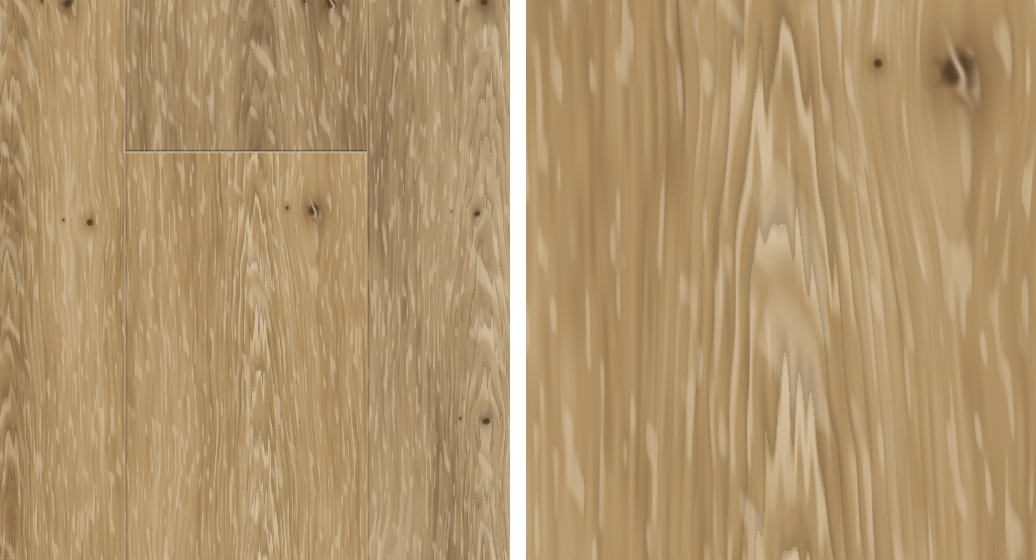
Left: the whole. Right: its middle third, enlarged.
Write a WebGL 1 fragment shader that draws this texture.

```glsl
precision highp float;
// Wide limed-oak planks with arched grain, pale pores, knots and fine joints.
uniform vec2 u_resolution;

// Plank layout, in units of canvas height
const float PLANK_WIDTH = 0.432;
const float PLANK_LENGTH = 1.9;
const vec2 JOINT_ORIGIN = vec2(0.224, 0.729);

const vec3 DARK_OAK = vec3(0.53, 0.405, 0.265);
const vec3 GOLD_OAK = vec3(0.69, 0.57, 0.395);
const vec3 PALE_OAK = vec3(0.79, 0.69, 0.545);
const vec3 LIME = vec3(0.85, 0.77, 0.65);
const vec3 KNOT_BROWN = vec3(0.29, 0.20, 0.12);
const vec3 BEVEL = vec3(0.78, 0.71, 0.60);

float hash(vec2 p) {
  vec3 q = fract(p.xyx * 0.1031);
  q += dot(q, q.yzx + 33.33);
  return fract((q.x + q.y) * q.z);
}

float noise(vec2 p) {
  vec2 cell = floor(p), f = fract(p);
  f = f * f * (3.0 - 2.0 * f);
  float low = mix(hash(cell), hash(cell + vec2(1.0, 0.0)), f.x);
  float high = mix(hash(cell + vec2(0.0, 1.0)), hash(cell + 1.0), f.x);
  return mix(low, high, f.y);
}

float fbm(vec2 p) {
  float sum = 0.0, gain = 0.533;
  for (int i = 0; i < 4; i++) {
    sum += gain * noise(p);
    p = p * 2.03 + 17.3;
    gain *= 0.5;
  }
  return sum;
}

float gauss(vec2 d) { return exp(-dot(d, d)); }

// Knots of one plank: x = sideways push on the grain, y = halo, z = core, w = filled crack
vec4 knots(vec2 p, vec2 plank, float left) {
  vec4 total = vec4(0.0);
  float odd = mod(plank.x, 2.0);
  float rightSide = step(0.5, plank.x);
  for (int i = 0; i < 6; i++) {
    float row = floor(float(i) * 0.5);
    float satellite = mod(float(i), 2.0);
    vec2 key = plank * 7.0 + vec2(row, row * 3.0 + 40.0);
    vec2 jitter = vec2(hash(key), hash(key + 5.0)) - 0.5;
    vec2 center = vec2(left + PLANK_WIDTH * (0.8 - 0.34 * rightSide), 0.24 + 0.37 * row);
    center += jitter * vec2(0.05, 0.04) - satellite * vec2(0.047, -0.004);
    float size = mix(0.018, 0.009 + 0.006 * hash(key + 9.0), odd);
    size *= 1.0 - 0.72 * satellite;
    float present = row < 0.5 ? rightSide : 1.0;
    vec2 d = p - center;
    float rough = 0.65 + 0.7 * noise(p * 130.0);
    total.x -= present * d.x * 0.65 * gauss(d / (size * vec2(2.6, 4.5)));
    total.y += present * gauss(d / (size * vec2(1.4, 1.9)));
    total.z += present * (1.0 - smoothstep(0.25, 0.75, length(d) / size * rough));
    float bend = d.x + 0.3 * d.y + (noise(p * 90.0) - 0.5) * 0.008;
    total.w += present * (1.0 - odd) * (1.0 - satellite) * gauss(vec2(bend / 0.0022, d.y / size));
  }
  return total;
}

// Wood of one plank; rings of a slightly tilted trunk make the pointed arches
vec3 wood(vec2 p, vec2 plank, float left) {
  float odd = mod(plank.x, 2.0);
  float upper = mod(plank.y + 1.0, 2.0) * (1.0 - odd);
  vec2 seed = vec2(hash(plank + 3.0), hash(plank + 8.0)) * 60.0;
  vec4 knot = knots(p, plank, left);

  float dx = p.x - left - PLANK_WIDTH * (0.55 - 0.06 * odd) + knot.x;
  dx += (fbm(vec2(p.x * 4.0, p.y * 1.7) + seed) - 0.5) * 0.055;
  dx += (noise(vec2(p.x * 28.0, p.y * 9.0) + seed) - 0.5) * 0.005;
  float rise = 0.06 * (p.y + 0.25);
  float ring = length(vec2(dx, rise));
  float along = p.y + dx * 1.3;

  // Broad bands, streaks and fibres
  float band = fbm(vec2(dx * 10.0, p.y * 1.1) + seed) - 0.5;
  float streak = noise(vec2(ring * 125.0, along * 3.5) + seed) - 0.5;
  float fibre = noise(vec2(ring * 310.0, along * 19.0) + seed) - 0.5;
  float heart = gauss(vec2(dx / 0.062, 0.0));
  float tone = 0.56 + 0.85 * band + 0.22 * streak + 0.28 * fibre;
  tone += 0.05 * odd - 0.10 * upper - (0.12 + 0.12 * upper) * heart - 0.45 * knot.y;
  vec3 color = mix(DARK_OAK, GOLD_OAK, smoothstep(0.0, 0.55, tone));
  color = mix(color, PALE_OAK, smoothstep(0.45, 1.0, tone));
  float greyness = 0.3 * step(0.5, plank.x) + 0.25 * upper;
  color = mix(color, dot(color, vec3(0.34)) * vec3(1.12, 0.99, 0.82), greyness);

  // Short limed pores and ragged limed arches
  float pore = noise(vec2(ring * 270.0, along * 34.0) + seed + 21.0);
  color = mix(color, LIME, 0.5 * smoothstep(0.62, 0.9, pore));
  float ragged = noise(vec2(dx * 260.0, p.y * 16.0) + seed) * 0.75 * heart;
  float phase = fract(ring / 0.0062 + ragged);
  float arch = smoothstep(0.5, 0.78, phase) * (1.0 - smoothstep(0.86, 1.0, phase));
  arch *= smoothstep(0.3, 0.65, noise(vec2(dx * 75.0, p.y * 22.0) + seed));
  color = mix(color, LIME, arch * heart * (0.75 - 0.35 * odd - 0.5 * upper));
  color *= 1.0 - 0.13 * heart * (1.0 - smoothstep(0.0, 0.4, phase));
  color = mix(color, KNOT_BROWN, 0.8 * min(knot.z, 1.0));
  return mix(color, LIME, 0.8 * min(knot.w, 1.0));
}

// Signed distance to the nearest joint of a given spacing
float jointOffset(float x, float spacing) { return mod(x + 0.5 * spacing, spacing) - 0.5 * spacing; }

vec2 line(vec2 d, float pixel) { return 1.0 - smoothstep(vec2(0.0006), vec2(0.0012 + pixel), abs(d)); }

void main() {
  vec2 p = gl_FragCoord.xy / u_resolution.y;
  float column = floor((p.x - JOINT_ORIGIN.x) / PLANK_WIDTH);
  float left = JOINT_ORIGIN.x + column * PLANK_WIDTH;
  float jointY = JOINT_ORIGIN.y + 0.5 * PLANK_LENGTH * mod(column, 2.0);
  vec3 color = wood(p, vec2(column, floor((p.y - jointY) / PLANK_LENGTH)), left);
  // Joints: a pale bevel beside a thin shadow
  vec2 side = vec2(jointOffset(p.x - left, PLANK_WIDTH), jointOffset(p.y - jointY, PLANK_LENGTH));
  vec2 shadow = line(side - 0.0016, 1.0 / u_resolution.y) * vec2(0.16, 0.32);
  vec2 bevel = line(side + 0.0008, 1.0 / u_resolution.y) * vec2(0.35, 0.75);
  color *= 1.0 - max(shadow.x, shadow.y);
  gl_FragColor = vec4(mix(color, BEVEL, max(bevel.x, bevel.y)), 1.0);
}
```
